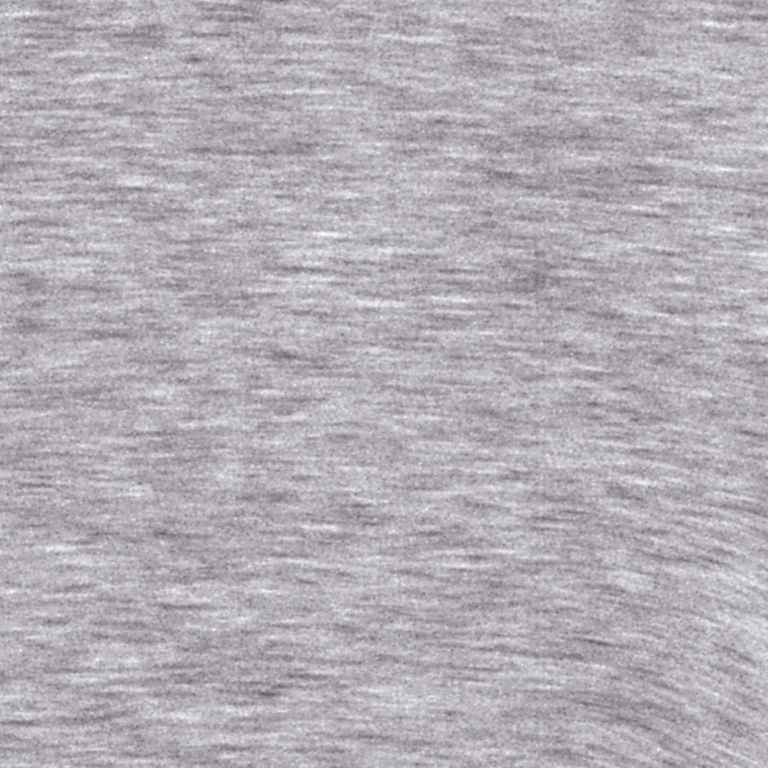
This texture is drawn by a three.js fragment shader. Its source:

```glsl
// Grey heathered jersey: short, nearly level fibres in mauve grey and pale grey.
// Scattered soft grains, one per jittered cell, are stretched into fibres,
// layered at several sizes and bent along the drape of the cloth.

#define DARK_YARN vec3(0.59, 0.57, 0.60)
#define LIGHT_YARN vec3(0.81, 0.80, 0.82)
#define STREAK_SIZE vec2(0.062, 0.0078)
#define THREAD_SIZE vec2(0.026, 0.0052)
#define PATCH_SIZE vec2(0.13, 0.05)
#define GRAIN_SIZE vec2(0.0042, 0.0038)
#define STREAK_GAIN 0.54
#define THREAD_GAIN 0.40
#define PATCH_GAIN 0.20
#define GRAIN_GAIN 0.48
#define DRAPE 0.7
#define FOLD_SHADE 0.12

varying vec2 vUv;

vec3 hash3(vec2 p) {
  vec3 h = fract(vec3(p.xyx) * vec3(0.1031, 0.1030, 0.0973));
  h += dot(h, h.yxz + 33.33);
  return fract((h.xxy + h.yzz) * h.zyx);
}

// Cellular noise: sums one soft light or dark grain from each nearby cell.
float fibres(vec2 p, vec2 size, float seed) {
  vec2 q = p / size + seed;
  vec2 cell = floor(q);
  float sum = 0.0;
  for (int j = -1; j <= 1; j++) {
    for (int i = -1; i <= 1; i++) {
      vec2 id = cell + vec2(float(i), float(j));
      vec3 rnd = hash3(id);
      vec2 d = q - id - rnd.xy;
      sum += (2.0 * rnd.z - 1.0) * exp(-4.5 * dot(d, d));
    }
  }
  return sum;
}

// Bends the rows: a slight fall to the right, steeper in the lower right fold.
vec2 drape(vec2 p) {
  float pull = max(p.x - 0.7, 0.0);
  float fall = 0.05 * p.x * p.x - 0.01 * p.x;
  fall += DRAPE * pull * pull * (1.0 - smoothstep(0.0, 0.6, p.y));
  fall += 0.0015 * sin(9.0 * p.x + 14.0 * p.y) + 0.0006 * sin(31.0 * p.x - 23.0 * p.y);
  return vec2(p.x, p.y + fall);
}

// Broad light on the cloth: a pale right edge beside a shallow dark fold.
float foldShade(vec2 p) {
  float across = (p.x - 0.81) / 0.09;
  float edge = smoothstep(0.82, 1.0, p.x);
  return (1.0 - p.y) * (edge - 0.7 * exp(-across * across));
}

void main() {
  vec2 cloth = drape(vUv);

  // Tone runs from dark yarn at 0 to light yarn at 1.
  float tone = 0.5;
  tone += STREAK_GAIN * fibres(cloth, STREAK_SIZE, 17.3);
  tone += THREAD_GAIN * fibres(cloth, THREAD_SIZE, 71.6);
  tone += PATCH_GAIN * fibres(cloth, PATCH_SIZE, 43.1);
  tone += GRAIN_GAIN * fibres(vUv, GRAIN_SIZE, 5.7);
  tone += FOLD_SHADE * foldShade(vUv);

  vec3 color = mix(DARK_YARN, LIGHT_YARN, tone);
  gl_FragColor = vec4(clamp(color, 0.0, 1.0), 1.0);
}
```
